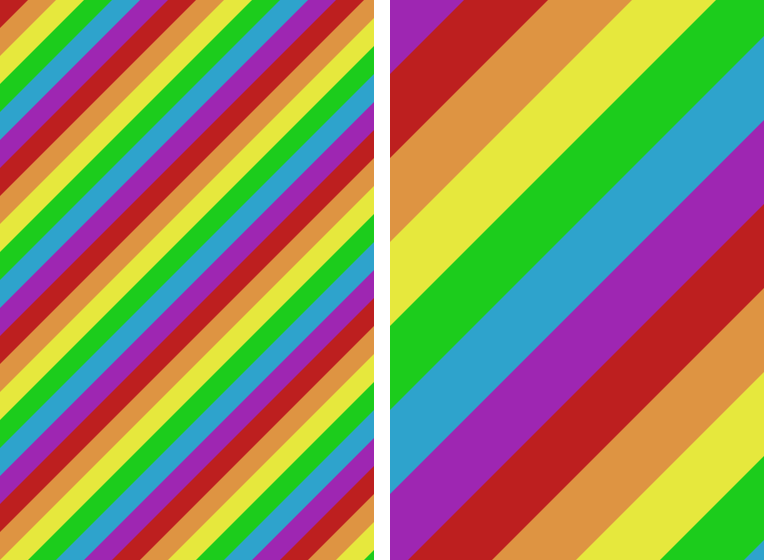
Left, the full canvas; right, a detail of the centre.
Give the GLSL for this pattern, as a WebGL 1 fragment shader.

```glsl
precision highp float;
// Flat rainbow stripes at 45 degrees, rising to the right.
// The distance right and down from the top left corner counts the stripes;
// six colours cycle, and each border is blended over about one pixel.

uniform vec2 u_resolution;

const float STRIPE_SPAN = 0.05;  // stripe size along an axis, in canvas heights
const float COLOUR_COUNT = 6.0;
const float EDGE_SOFTNESS = 1.0; // border blend, in pixels

const vec3 RED    = vec3(0.74, 0.12, 0.12);
const vec3 ORANGE = vec3(0.87, 0.58, 0.26);
const vec3 YELLOW = vec3(0.90, 0.91, 0.24);
const vec3 GREEN  = vec3(0.11, 0.80, 0.11);
const vec3 BLUE   = vec3(0.18, 0.64, 0.80);
const vec3 PURPLE = vec3(0.62, 0.15, 0.70);

// Colour of a whole-numbered stripe; the half keeps mod off its wrap point.
vec3 stripeColour(float index) {
  float slot = floor(mod(index + 0.5, COLOUR_COUNT));
  if (slot < 1.0) return RED;
  if (slot < 2.0) return ORANGE;
  if (slot < 3.0) return YELLOW;
  if (slot < 4.0) return GREEN;
  if (slot < 5.0) return BLUE;
  return PURPLE;
}

void main() {
  // Position from the top left corner, in canvas heights
  vec2 fromCorner = vec2(gl_FragCoord.x, u_resolution.y - gl_FragCoord.y) / u_resolution.y;
  float stripe = (fromCorner.x + fromCorner.y) / STRIPE_SPAN;

  // Blend the two stripes on either side of the nearest border
  float border = floor(stripe + 0.5);
  float blendWidth = EDGE_SOFTNESS * sqrt(2.0) / (u_resolution.y * STRIPE_SPAN);
  float blend = clamp((stripe - border) / blendWidth + 0.5, 0.0, 1.0);
  vec3 colour = mix(stripeColour(border - 1.0), stripeColour(border), blend);

  gl_FragColor = vec4(colour, 1.0);
}
```
